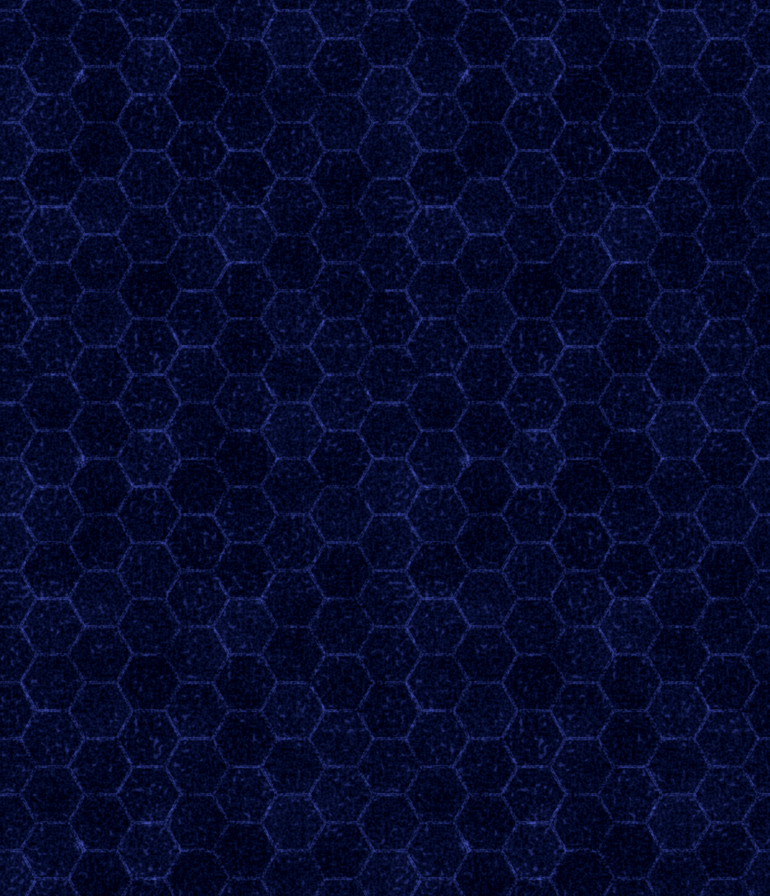
Give the GLSL for this pattern, as a Shadertoy shader.

```glsl
#define CELLS 16.0               // hexagon columns across and rows down
#define ORIGIN vec2(1.09, 0.81)  // centre of one hexagon, in columns and rows
#define LINE_HALF 0.030          // half line width, in row heights
#define LINE_GLOW 0.165
#define BASE_LEVEL 0.148
#define GRAIN 0.14
#define WEAR_TILES vec2(2.0, 2.327)  // wear repeats across and down
#define KNOT vec2(0.212, 0.133)      // bright stain within a wear tile
#define SCRATCHES 7

const vec2 HEX = vec2(1.7320508, 1.0);

float hash(vec2 p, float seed) {
    uint h = uint(p.x) * 1597334677u ^ uint(p.y) * 3812015801u;
    h = (h ^ (h >> 15)) * 2246822519u + uint(seed) * 40503u;
    h = (h ^ (h >> 13)) * 1597334677u;
    return float((h ^ (h >> 16)) & 65535u) / 65536.0;
}

// Gradient noise on a lattice that wraps every "period" cells
float corner(vec2 cell, vec2 offset, vec2 f, vec2 period) {
    float a = 6.2831853 * hash(mod(cell + offset, period), period.x + 7.0 * period.y);
    return dot(vec2(cos(a), sin(a)), f - offset);
}

float noise(vec2 t, vec2 period) {
    vec2 p = t * period, cell = floor(p), f = p - cell;
    vec2 u = f * f * f * (f * (f * 6.0 - 15.0) + 10.0);
    vec2 e = vec2(1.0, 0.0);
    return mix(mix(corner(cell, e.yy, f, period), corner(cell, e.xy, f, period), u.x),
               mix(corner(cell, e.yx, f, period), corner(cell, e.xx, f, period), u.x), u.y);
}

// xy: cell index in columns and half rows, z: distance to the cell edge
vec3 hexCell(vec2 q) {
    vec2 c0 = HEX * round(q / HEX);
    vec2 c1 = HEX * (round(q / HEX - 0.5) + 0.5);
    vec2 c = distance(q, c0) < distance(q, c1) ? c0 : c1;
    vec2 d = abs(q - c);
    return vec3(round(2.0 * c / HEX), 0.5 - max(d.y, dot(d, 0.5 * HEX)));
}

// Short random scratches in a wrapping tile
float scratches(vec2 t) {
    float sum = 0.0;
    for (int i = 0; i < SCRATCHES; i++) {
        vec2 k = vec2(float(i), 3.0);
        vec2 d = fract(t - vec2(hash(k, 1.0), hash(k, 2.0)) + 0.5) - 0.5;
        float a = 3.1415927 * hash(k, 3.0);
        d = mat2(cos(a), -sin(a), sin(a), cos(a)) * d;
        float halfLength = 0.02 + 0.03 * hash(k, 4.0);
        d.x = max(abs(d.x) - halfLength, 0.0);
        sum += smoothstep(0.006, 0.001, length(d));
    }
    return min(sum, 1.0);
}

void mainImage(out vec4 fragColor, in vec2 fragCoord) {
    vec2 uv = fragCoord / iResolution.xy;
    vec2 tile = uv * WEAR_TILES;
    float pixel = CELLS / iResolution.y;

    // Wear layers, coarse to fine
    float patches = noise(tile, vec2(6.0)) + 0.7 * noise(tile, vec2(17.0));
    float mottle = noise(tile, vec2(38.0));
    float coarse = noise(tile, vec2(78.0));
    float fine = noise(tile, vec2(151.0));
    float weave = noise(tile, vec2(140.0, 22.0));

    // Hexagon outlines with slightly ragged edges
    vec2 q = (uv * CELLS - ORIGIN) * vec2(0.5 * HEX.x, 1.0);
    vec3 hex = hexCell(q);
    float edge = hex.z + 0.018 * coarse + 0.012 * mottle;
    float line = 1.0 - smoothstep(LINE_HALF - 0.7 * pixel, LINE_HALF + 0.7 * pixel, edge);
    float halo = exp(-hex.z * 22.0);
    float tint = hash(mod(hex.xy, vec2(8.0, 14.0)), 5.0) - 0.5;

    // Grainy ground
    float level = BASE_LEVEL + 0.035 * tint + 0.045 * patches + 0.04 * mottle;
    level += GRAIN * (fine + 0.75 * coarse) + 0.04 * weave;
    level += 0.15 * smoothstep(0.28, 0.7, coarse + 0.5 * mottle + 0.3 * patches);
    level += 0.09 * scratches(tile) * (0.6 + fine);

    // Worn lines and the bright stain
    level += LINE_GLOW * line * clamp(0.85 + 0.6 * patches + 0.8 * mottle + 0.9 * fine, 0.2, 1.6);
    level += 0.025 * halo;
    vec2 k = fract(tile - KNOT + 0.5) - 0.5;
    level += 0.22 * smoothstep(0.024, 0.006, length(k) + 0.02 * mottle) * (0.9 + fine);

    // Navy ramp: red and green rise only in the brighter blues
    level = clamp(level, 0.065, 0.65);
    vec3 color = max(level * vec3(0.46, 0.5, 1.0) - vec3(0.064, 0.045, 0.0), 0.0);
    fragColor = vec4(color, 1.0);
}
```
